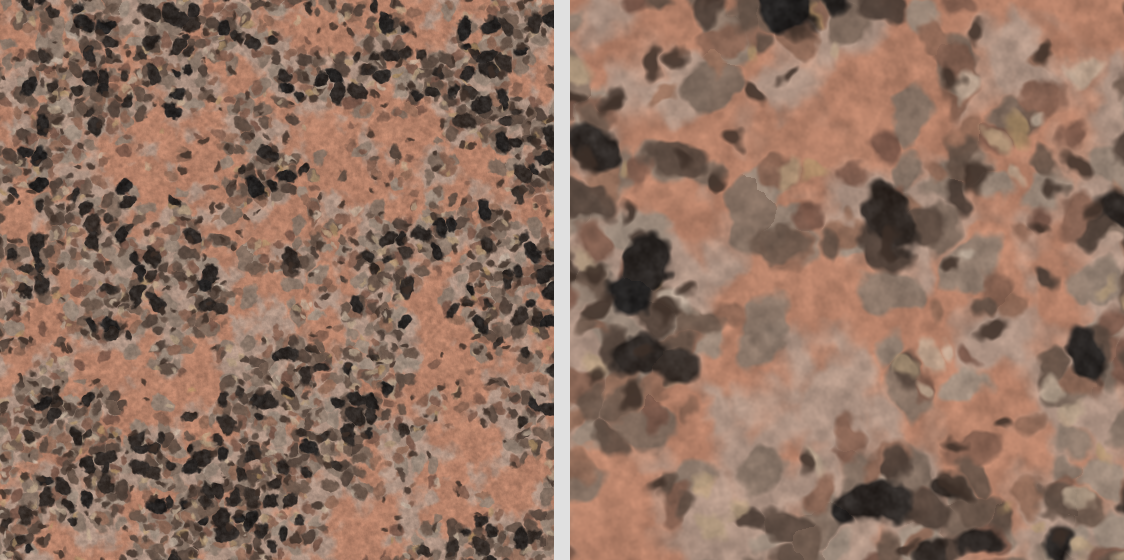
Left: the whole. Right: its middle third, enlarged.
A Shadertoy shader for this texture:

```glsl
// Polished pink granite: a mottled feldspar ground overlaid with scattered
// grains of quartz, brown mica and black biotite. Noise warps the grain
// outlines, and one shared low-frequency field gathers them into clumps.

float hash(vec2 c) {
    return fract(sin(dot(c, vec2(127.1, 311.7))) * 43758.5453);
}

float noise(vec2 p) {
    vec2 i = floor(p), f = fract(p);
    f = f * f * (3.0 - 2.0 * f);
    return mix(mix(hash(i), hash(i + vec2(1, 0)), f.x),
               mix(hash(i + vec2(0, 1)), hash(i + vec2(1, 1)), f.x), f.y);
}

float fbm(vec2 p) {
    float sum = 0.0, amp = 0.54;
    for (int i = 0; i < 3; i++) {
        sum += amp * noise(p);
        p = mat2(1.6, 1.2, -1.2, 1.6) * p + 17.3;
        amp *= 0.54;
    }
    return sum / 0.99;
}

// High where the dark and grey minerals gather
float cluster(vec2 p) {
    return fbm(p * 12.0 + 4.7);
}

// Scattered soft ellipses: x = coverage, y = random tone of the top grain
vec2 grains(vec2 p, float freq, float share, float bias, float seed) {
    vec2 q = p * freq, cell = floor(q), result = vec2(0.0, 0.5);
    float edge = freq * 0.0026;
    for (int y = -1; y <= 1; y++)
    for (int x = -1; x <= 1; x++) {
        vec2 c = cell + vec2(x, y), key = c + seed;
        float crowd = cluster((c + 0.5) / freq);
        if (hash(key) > share * smoothstep(bias - 0.12, bias + 0.12, crowd)) continue;
        vec2 center = c + 0.15 + 0.7 * vec2(hash(key + 3.1), hash(key + 7.7));
        float angle = 6.2832 * hash(key + 11.3);
        vec2 axis = vec2(cos(angle), sin(angle)), d = q - center;
        d = vec2(dot(d, axis) / 1.25, dot(d, vec2(-axis.y, axis.x)) * 1.25);
        float radius = mix(0.25, 0.6, hash(key + 19.9));
        float mask = 1.0 - smoothstep(radius - edge, radius + edge, length(d));
        if (mask > result.x) result = vec2(mask, hash(key + 23.5));
    }
    return result;
}

void mainImage(out vec4 fragColor, in vec2 fragCoord) {
    vec2 p = fragCoord / iResolution.y;

    // Ragged outlines
    vec2 w = p + 0.016 * (vec2(fbm(p * 65.0), fbm(p * 65.0 + 31.7)) - 0.5);
    float crowd = cluster(p);
    float fine = fbm(p * 125.0 + 9.0) - 0.5;

    // Feldspar ground, salmon to pale grey-pink
    float pale = smoothstep(0.38, 0.64, fbm(w * 26.0 + 60.0) + 0.7 * (crowd - 0.5));
    vec3 color = mix(vec3(0.71, 0.505, 0.41), vec3(0.68, 0.575, 0.515), pale);
    color += vec3(0.07, 0.06, 0.05) * (fbm(p * 38.0 + 80.0) - 0.5);

    // Translucent grey quartz
    vec2 quartz = grains(w, 33.0, 0.95, 0.49, 13.0);
    vec3 quartzColor = mix(vec3(0.47, 0.395, 0.345), vec3(0.61, 0.545, 0.49), quartz.y);
    color = mix(color, quartzColor, quartz.x * 0.92);

    // Dull reddish feldspar
    vec2 rust = grains(w, 47.0, 0.38, 0.40, 41.0);
    color = mix(color, mix(vec3(0.45, 0.32, 0.27), vec3(0.58, 0.43, 0.35), rust.y), rust.x * 0.9);

    // Brown mica
    vec2 mica = grains(w, 43.0, 0.5, 0.50, 67.0);
    color = mix(color, mix(vec3(0.29, 0.235, 0.205), vec3(0.43, 0.35, 0.30), mica.y), mica.x * 0.92);

    // Small pale and ochre flecks
    vec2 fleck = grains(w, 75.0, 0.10, 0.45, 89.0);
    color = mix(color, mix(vec3(0.77, 0.71, 0.65), vec3(0.66, 0.53, 0.35), fleck.y), fleck.x * 0.7);

    // Mottling inside the light grains
    color *= 1.0 + 0.34 * fine;

    // Black biotite grains and pinpoint specks
    vec2 biotite = grains(w, 34.0, 0.5, 0.56, 103.0);
    vec3 black = mix(vec3(0.12, 0.115, 0.115), vec3(0.21, 0.175, 0.155), biotite.y);
    color = mix(color, black + 0.16 * fine, biotite.x * 0.97);
    vec2 speck = grains(w, 78.0, 0.085, 0.36, 131.0);
    color = mix(color, vec3(0.24, 0.185, 0.155), speck.x * 0.85);

    fragColor = vec4(clamp(color, 0.0, 1.0), 1.0);
}
```
